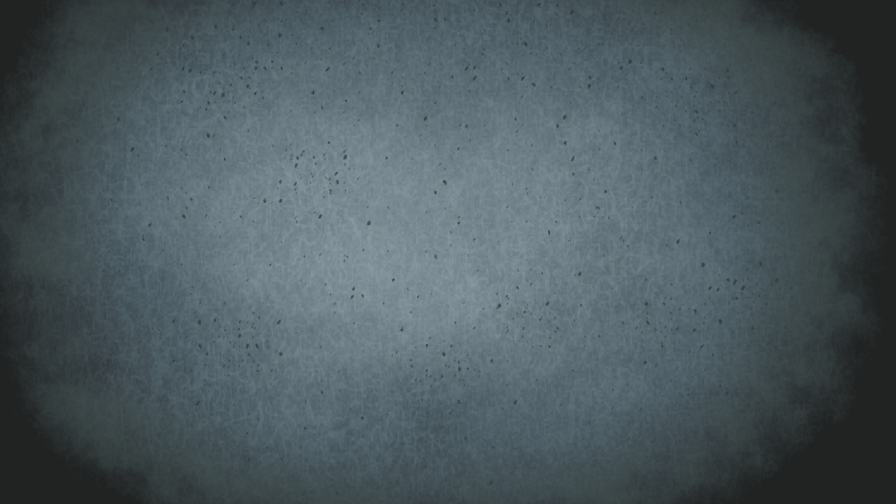
A Shadertoy shader for this background:

```glsl
// A weathered blue-grey wall with a soft light centre and dark, mossy borders.
// A rounded radial falloff sets the tone; layered value noise adds clouds,
// fine creases and grain, and a jittered cell grid scatters small dark pits.

const float ASPECT = 16.0 / 9.0;
const vec3 CHARCOAL = vec3(0.128, 0.138, 0.136);
const vec3 SLATE    = vec3(0.298, 0.362, 0.392);
const vec3 PALE     = vec3(0.490, 0.555, 0.585);
const vec3 MOSS     = vec3(0.240, 0.290, 0.275);
const vec3 PIT      = vec3(0.170, 0.205, 0.210);

float hash(vec2 cell) {
    vec3 h = fract(cell.xyx * 0.1031);
    h += dot(h, h.yzx + 33.33);
    return fract((h.x + h.y) * h.z);
}

float valueNoise(vec2 p) {
    vec2 cell = floor(p);
    vec2 f = fract(p);
    f = f * f * (3.0 - 2.0 * f);
    float low = mix(hash(cell), hash(cell + vec2(1, 0)), f.x);
    float high = mix(hash(cell + vec2(0, 1)), hash(cell + vec2(1, 1)), f.x);
    return mix(low, high, f.y);
}

// Layered noise centred on zero
float fbm(vec2 p, int octaves) {
    float sum = 0.0, amplitude = 0.5;
    for (int i = 0; i < octaves; i++) {
        sum += amplitude * (valueNoise(p) - 0.5);
        p = mat2(1.6, 1.2, -1.2, 1.6) * p + 17.3;
        amplitude *= 0.5;
    }
    return sum;
}

float blob(vec2 p, vec2 centre, vec2 radius) {
    vec2 q = (p - centre) / radius;
    return exp(-dot(q, q));
}

// Light falloff: rounded, with a small extra glow in the middle
float vignette(vec2 uv) {
    vec2 q = abs(uv - vec2(0.48, 0.54)) / vec2(0.505, 0.66);
    float r = pow(pow(q.x, 2.4) + pow(q.y, 2.4), 1.0 / 2.4);
    return 0.87 * (1.0 - pow(r, 2.2)) + 0.12 * exp(-8.0 * r * r);
}

// Broad patches of wear
float patches(vec2 p) {
    float light = 0.08 * blob(p, vec2(0.78, 0.41), vec2(0.20, 0.14))
                + 0.07 * blob(p, vec2(0.44, 0.61), vec2(0.25, 0.17));
    float dark = 0.10 * blob(p, vec2(0.90, 0.19), vec2(0.20, 0.09))
               + 0.08 * blob(p, vec2(0.56, 0.32), vec2(0.17, 0.06))
               + 0.07 * blob(p, vec2(1.22, 0.38), vec2(0.18, 0.06))
               + 0.06 * blob(p, vec2(0.92, 0.80), vec2(0.22, 0.12));
    return light - dark;
}

// Thin bright creases along the middle level of a noise field
float creases(vec2 p, float scale) {
    vec2 warp = vec2(valueNoise(p * 31.0), valueNoise(p * 31.0 + 40.0));
    float level = valueNoise(p * vec2(scale, 0.6 * scale) + 1.5 * warp);
    return 1.0 - smoothstep(0.0, 0.22, abs(level - 0.5));
}

// Chance of a pit: a few worn spots over a sparse base
float pitDensity(vec2 p) {
    vec2 spots[8] = vec2[8](vec2(1.05, 0.37), vec2(1.41, 0.80), vec2(0.48, 0.84),
        vec2(0.91, 0.27), vec2(0.47, 0.32), vec2(1.33, 0.37), vec2(1.50, 0.42), vec2(0.61, 0.66));
    float density = 0.025 + 0.06 * smoothstep(0.6, 1.0, p.y);
    for (int i = 0; i < 8; i++) density += 0.27 * blob(p, spots[i], vec2(0.065, 0.05));
    return density;
}

float pits(vec2 p, float scale, float pixel) {
    vec2 grid = p * scale;
    vec2 cell = floor(grid);
    vec2 jitter = vec2(hash(cell + 11.0), hash(cell + 57.0));
    vec2 offset = grid - cell - mix(vec2(0.3), vec2(0.7), jitter);
    offset.x += offset.y * (jitter.x - 0.6);
    float radius = mix(0.07, 0.24, hash(cell + 91.0));
    float dist = length(offset * vec2(1.2, 0.85)) - radius;
    dist += 0.16 * (valueNoise(grid * 5.0) - 0.5);
    float soft = pixel * scale;
    float present = step(hash(cell + 5.0), pitDensity((cell + 0.5) / scale));
    return present * (1.0 - smoothstep(-soft, soft, dist));
}

void mainImage(out vec4 fragColor, in vec2 fragCoord) {
    vec2 uv = fragCoord / iResolution.xy;
    vec2 p = uv * vec2(ASPECT, 1.0);
    float pixel = 1.0 / iResolution.y;

    // Broad light and cloudy wear
    float light = vignette(uv);
    float cloud = fbm(p * vec2(3.5, 5.5) + 3.0, 5);
    float mottle = fbm(p * vec2(19.0, 23.0) + 8.0, 4);
    float tone = light + patches(p) + 0.22 * cloud + 0.12 * mottle;

    // Fine surface, strongest in the light
    float strength = 0.35 + 0.65 * smoothstep(0.0, 0.7, light);
    float worn = 0.6 + 0.8 * valueNoise(p * 5.0 + 21.0);
    float crease = creases(p, 85.0) + 0.6 * creases(p + 4.0, 140.0) - 0.65;
    float grain = valueNoise(p * 210.0) - 0.5;
    float weave = valueNoise(p * vec2(260.0, 45.0)) - 0.5;
    tone += strength * (0.065 * worn * crease + 0.11 * grain + 0.045 * weave);
    tone = clamp(tone, 0.0, 1.12);

    // Colour ramp, moss near the borders, then pits
    vec3 color = mix(CHARCOAL, SLATE, min(tone * 2.0, 1.0));
    color = mix(color, PALE, max(tone * 2.0 - 1.0, 0.0));
    float border = smoothstep(0.0, 0.25, tone) * (1.0 - smoothstep(0.3, 0.55, light));
    color = mix(color, MOSS, 0.35 * border * smoothstep(-0.15, 0.2, cloud + mottle));
    float pit = max(pits(p, 62.0, pixel), 0.7 * pits(p + 0.007, 105.0, pixel));
    color = mix(color, PIT, 0.7 * pit * smoothstep(0.1, 0.5, light));
    fragColor = vec4(color, 1.0);
}
```
